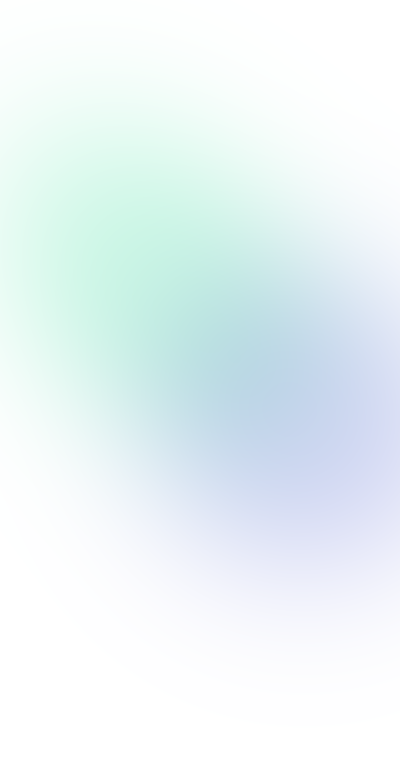
Give the GLSL for this background, as a WebGL 1 fragment shader.

```glsl
precision highp float;

uniform vec2 u_resolution;

// Centres are fractions of the canvas, radii are fractions of its height.
const vec3 PAPER = vec3(1.0);

const vec2 MINT_CENTER = vec2(0.40, 0.63);
const vec2 MINT_RADII = vec2(0.253, 0.195);
const float MINT_TILT = -0.785;
const vec3 MINT_ABSORB = vec3(0.20, 0.03, 0.10);

const vec2 LAVENDER_CENTER = vec2(0.7625, 0.448);
const vec2 LAVENDER_RADII = vec2(0.218, 0.218);
const float LAVENDER_TILT = 0.0;
const vec3 LAVENDER_ABSORB = vec3(0.165, 0.155, 0.04);

// Above 1.0 the core is flatter and the rim fades sooner than a Gaussian.
const float FALLOFF = 1.25;

// Soft tilted ellipse: 1 at its centre, fading smoothly to 0.
float glow(vec2 uv, vec2 center, vec2 radii, float tilt) {
  vec2 offset = uv - center;
  offset.x *= u_resolution.x / u_resolution.y;
  float c = cos(tilt);
  float s = sin(tilt);
  vec2 local = vec2(c * offset.x + s * offset.y, c * offset.y - s * offset.x) / radii;
  return exp(-pow(dot(local, local) + 1e-6, FALLOFF));
}

void main() {
  vec2 uv = gl_FragCoord.xy / u_resolution;

  // Each glow tints the paper like a layer of translucent ink.
  vec3 color = PAPER;
  color *= 1.0 - MINT_ABSORB * glow(uv, MINT_CENTER, MINT_RADII, MINT_TILT);
  color *= 1.0 - LAVENDER_ABSORB * glow(uv, LAVENDER_CENTER, LAVENDER_RADII, LAVENDER_TILT);

  gl_FragColor = vec4(color, 1.0);
}
```
